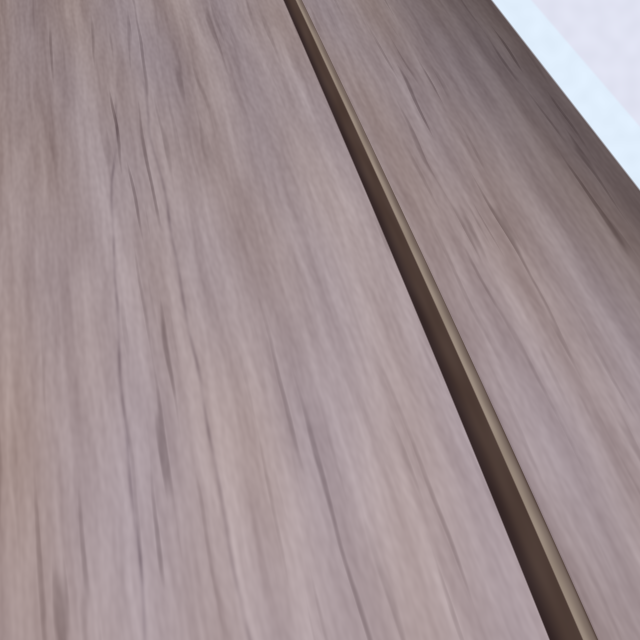
Reproduce this texture procedurally as a Shadertoy shader.

```glsl
// Taupe wood boards in perspective, split by a dark diagonal groove, with a pale corner.

vec2 gradientAt(vec2 cell) {
    vec3 h = fract(cell.xyx * vec3(0.1031, 0.103, 0.0973));
    h += dot(h, h.yzx + 33.33);
    float angle = 6.2832 * fract((h.x + h.y) * h.z);
    return vec2(cos(angle), sin(angle));
}

// Gradient noise, roughly -0.7 to 0.7
float gradientNoise(vec2 p) {
    vec2 i = floor(p), f = fract(p);
    vec2 w = f * f * f * (f * (f * 6.0 - 15.0) + 10.0);
    vec2 e = vec2(0.0, 1.0);
    float low = mix(dot(gradientAt(i), f), dot(gradientAt(i + e.yx), f - e.yx), w.x);
    float high = mix(dot(gradientAt(i + e), f - e), dot(gradientAt(i + e.yy), f - e.yy), w.x);
    return mix(low, high, w.y);
}

// Antialiased step, one where d is positive
float cover(float d, float blur) {
    return smoothstep(-blur, blur, d);
}

// Wood in board space: g.x runs across the grain, g.y along it
vec3 woodColor(vec2 g, vec2 uv, float down) {
    vec2 q = g;
    q.x += 0.009 * gradientNoise(g * vec2(7.0, 5.0)) + 0.0025 * gradientNoise(g * vec2(24.0, 22.0));

    // Soft overall light, cooler in the middle and browner at the left
    vec3 color = mix(vec3(0.59, 0.53, 0.535), vec3(0.675, 0.61, 0.62), smoothstep(-0.1, 0.85, down));
    color -= vec3(0.035, 0.045, 0.06) * smoothstep(0.16, 0.0, uv.x);
    color += vec3(-0.012, 0.0, 0.025) * gradientNoise(g * vec2(13.0, 6.0));

    // Broad to fine streaks
    float streaks = 0.0;
    float amplitude = 0.06;
    vec2 frequency = vec2(22.0, 2.0);
    for (int i = 0; i < 4; i++) {
        streaks += amplitude * gradientNoise(q * frequency + float(i) * 17.3);
        frequency *= vec2(2.0, 2.4);
        amplitude *= 0.85;
    }
    color += streaks * vec3(0.95, 1.0, 1.0);

    // Broken dark pores gathered into bands
    float bands = smoothstep(-0.25, 0.35, gradientNoise(q * vec2(16.0, 2.5) + 5.0));
    float pores = smoothstep(0.16, 0.5, gradientNoise(q * vec2(120.0, 13.0) + 41.0));
    color -= 0.12 * bands * pores;

    // Two wandering veins
    float wander = 0.008 * gradientNoise(vec2(3.0, g.y * 14.0));
    float breaks = 0.5 + 0.8 * gradientNoise(vec2(g.x * 40.0, g.y * 45.0));
    float veinA = exp(-pow((g.x - 0.199 - wander) / 0.0022, 2.0));
    float veinB = exp(-pow((g.x - 0.117 - 0.09 * exp(-down * 5.0) + wander) / 0.002, 2.0));
    color -= vec3(0.15, 0.15, 0.14) * breaks * (veinA + 0.8 * veinB) * smoothstep(0.05, 0.25, down);

    // Fine surface fibre
    return color + 0.025 * gradientNoise(g * vec2(230.0, 150.0));
}

void mainImage(out vec4 fragColor, in vec2 fragCoord) {
    vec2 uv = fragCoord / iResolution.xy;
    float blur = 1.1 / iResolution.y;
    float down = 1.0 - uv.y;

    // Perspective fan widening toward the bottom
    float spread = 1.0 + 0.95 * down;
    vec2 grain = vec2(uv.x, down) / spread;
    vec3 color = woodColor(grain, uv, down);

    // Shadow rolling off along the far edge of the right board
    float grooveLeft = 0.443 + 0.435 * down - 0.019 * down * down;
    float lipLeft = grooveLeft + 0.019 + 0.033 * down;
    float lipRight = lipLeft + 0.009 + 0.014 * down;
    float edge = 0.768 + 0.78 * down;
    float rightBoard = cover(uv.x - lipRight, blur);
    float rollOff = exp(-pow(max(edge - uv.x, 0.0) / 0.15, 1.5));
    color = mix(color, color * vec3(0.64, 0.625, 0.62), rollOff * rightBoard);
    color *= 1.0 - 0.05 * rightBoard * smoothstep(0.4, 1.0, down);

    // Groove interior, darkest beside the left board
    float across = (uv.x - grooveLeft) / (lipLeft - grooveLeft);
    vec3 grooveColor = mix(vec3(0.2, 0.15, 0.15), vec3(0.3, 0.235, 0.21), smoothstep(0.0, 0.6, across));
    grooveColor += 0.03 * gradientNoise(grain * vec2(90.0, 30.0));
    color = mix(color, grooveColor, cover(uv.x - grooveLeft, blur) * cover(lipRight - uv.x, blur));

    // Lit lip and its thin seam
    float lipAcross = (uv.x - lipLeft) / (lipRight - lipLeft);
    vec3 lipColor = mix(vec3(0.6, 0.54, 0.49), vec3(0.46, 0.4, 0.37), smoothstep(0.1, 0.9, lipAcross));
    lipColor += 0.06 * gradientNoise(grain * vec2(120.0, 35.0));
    color = mix(color, lipColor, cover(uv.x - lipLeft, blur) * cover(lipRight - uv.x, blur));
    color -= 0.1 * exp(-pow((uv.x - lipRight) / 0.003, 2.0)) * smoothstep(0.1, 0.9, down);

    // Pale corner: bright strip, then a lavender surface
    float panel = cover(uv.x - 0.83 - 0.858 * down, 2.0 * blur);
    vec3 pale = mix(vec3(0.88, 0.935, 0.99), vec3(0.88, 0.89, 0.95), panel);
    pale += 0.02 * gradientNoise(uv * 40.0);
    color = mix(color, pale, cover(uv.x - edge, 1.5 * blur));

    fragColor = vec4(clamp(color, 0.0, 1.0), 1.0);
}
```
